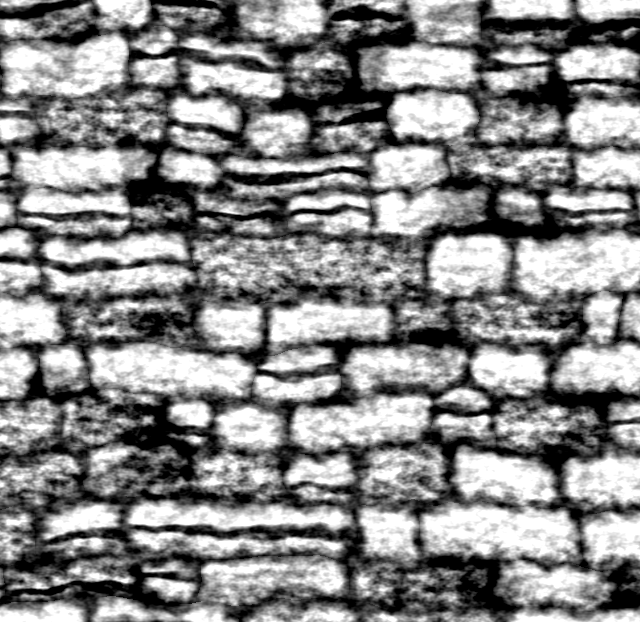
Reproduce this texture map procedurally as a Shadertoy shader.

```glsl
const float ROWS = 12.0;
const float JOINT_VALUE = 0.10;

float hash(vec2 p) {
    vec3 q = fract(vec3(p.xyx) * 0.1031);
    q += dot(q, q.yzx + 33.33);
    return fract((q.x + q.y) * q.z);
}

vec2 gradient(vec2 cell) {
    float angle = 6.2832 * hash(cell + 71.0);
    return vec2(cos(angle), sin(angle));
}

float gradientNoise(vec2 p) {
    vec2 i = floor(p), f = p - i;
    vec2 u = f * f * f * (f * (f * 6.0 - 15.0) + 10.0);
    vec2 e = vec2(1.0, 0.0);
    float low = mix(dot(gradient(i), f), dot(gradient(i + e), f - e), u.x);
    float high = mix(dot(gradient(i + e.yx), f - e.yx),
                     dot(gradient(i + 1.0), f - 1.0), u.x);
    return 1.5 * mix(low, high, u.y);
}

float fbm(vec2 p, int octaves) {
    float sum = 0.0, amplitude = 0.6;
    for (int i = 0; i < octaves; i++) {
        sum += amplitude * gradientNoise(p);
        p = p * 1.9 + 17.3;
        amplitude *= 0.6;
    }
    return sum;
}

vec2 warp(vec2 p, float frequency, vec2 amount) {
    vec2 q = p * frequency;
    return p + amount * vec2(gradientNoise(q + 5.2), gradientNoise(q + 41.7));
}

// Irregular 1D span: index, distance to its start, distance to its end
vec3 jitteredSpan(float x, float seed, float jitter) {
    float i = floor(x);
    if (x < i + jitter * hash(vec2(i, seed))) i -= 1.0;
    float start = i + jitter * hash(vec2(i, seed));
    float end = i + 1.0 + jitter * hash(vec2(i + 1.0, seed));
    return vec3(i, x - start, end - x);
}

float roundedBox(vec2 p, vec2 halfSize, float radius) {
    vec2 d = abs(p) - halfSize + radius;
    return length(max(d, 0.0)) + min(max(d.x, d.y), 0.0) - radius;
}

// Dark horizontal cleft that fades towards the ends of the stone
float cleft(vec2 local, float offset, float width) {
    float line = abs(local.y - offset) + 0.006 * local.x * local.x;
    return 1.0 - smoothstep(0.2 * width, width, line);
}

float stoneWall(vec2 p) {
    // Layout: uneven courses, each cut into stones of varied width
    vec2 bent = warp(warp(p, 4.0, vec2(0.02, 0.026)), 24.0, vec2(0.008, 0.007));
    vec3 row = jitteredSpan(bent.y * ROWS, 3.0, 0.55);
    float columns = mix(4.0, 8.5, hash(vec2(row.x, 19.0)));
    vec3 column = jitteredSpan(bent.x * columns + 7.3 * row.x, row.x + 50.0, 0.7);
    vec2 id = vec2(column.x, row.x);

    vec2 scale = vec2(columns, ROWS);
    vec2 halfSize = 0.5 * vec2(column.y + column.z, row.y + row.z) / scale;
    vec2 offset = 0.5 * vec2(column.y - column.z, row.y - row.z) / scale;
    vec2 local = offset / halfSize;

    // Body: rounded block with a crumbling outline
    float gap = mix(0.003, 0.009, hash(id + 11.0));
    float radius = 0.55 * min(halfSize.x, halfSize.y);
    float edge = roundedBox(offset, halfSize - gap, radius);
    edge += 0.009 * fbm(p * vec2(28.0, 42.0), 2);
    float body = 1.0 - smoothstep(-0.014, 0.010, edge);

    // Surface: pale smooth stones and grey rough ones
    float rough = smoothstep(0.45, 0.85, hash(id + 29.0));
    float grain = fbm(p * vec2(42.0, 66.0), 3);
    float strata = fbm(p * vec2(9.0, 42.0) + 8.0, 2);
    float tone = mix(0.98, 0.60, rough) + 0.13 * local.y;
    tone += grain * mix(0.42, 0.75, max(rough, smoothstep(0.1, -0.9, local.y)));
    tone += strata * mix(0.22, 0.55, rough);

    // Clefts split some stones into thin layers
    float split = step(0.62, hash(id + 83.0));
    float height = mix(-0.45, 0.3, hash(id + 97.0)) + 0.25 * strata;
    tone -= 0.85 * split * cleft(local, height, 0.28);

    // Joints: deep shadow with faint rubble
    float joint = JOINT_VALUE + 0.40 * grain + 0.25 * strata;
    float hollow = smoothstep(0.15, 0.6, gradientNoise(p * vec2(6.0, 10.0) + 23.0));
    return mix(joint, tone, body) - 0.45 * hollow;
}

void mainImage(out vec4 fragColor, in vec2 fragCoord) {
    vec2 p = fragCoord / iResolution.y;
    float value = clamp(stoneWall(p), 0.0, 1.0);
    fragColor = vec4(vec3(value), 1.0);
}
```
